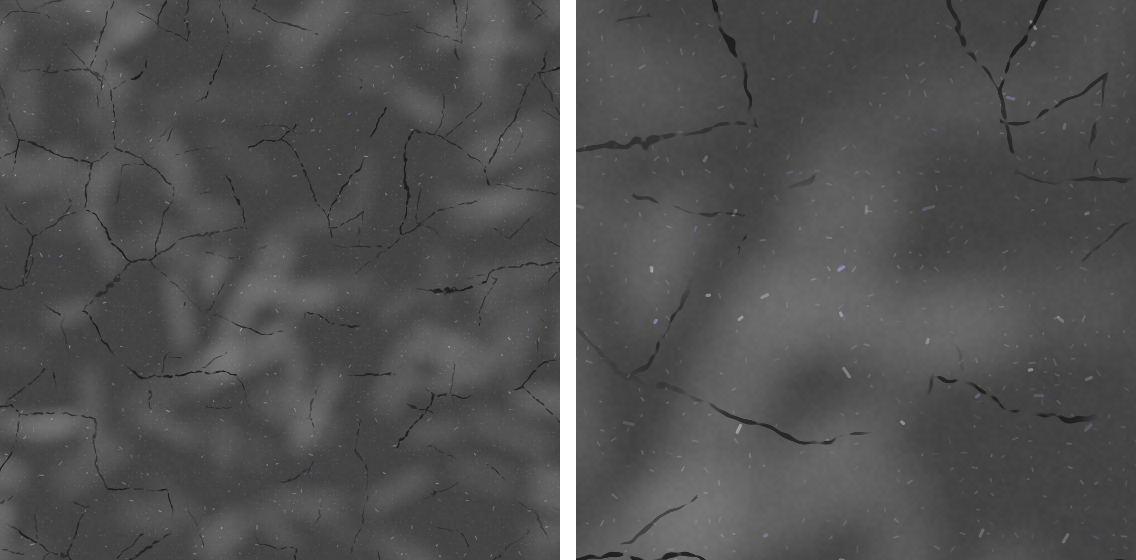
Left: the whole. Right: its middle third, enlarged.
A Shadertoy shader for this texture:

```glsl
float hash(vec2 p) {
    vec3 q = fract(vec3(p.xyx) * 0.1031);
    q += dot(q, q.yzx + 33.33);
    return fract((q.x + q.y) * q.z);
}

vec2 hash2(vec2 p) {
    return vec2(hash(p), hash(p + 71.7));
}

float noise(vec2 p) {
    vec2 cell = floor(p), f = fract(p);
    f = f * f * (3.0 - 2.0 * f);
    float low = mix(hash(cell), hash(cell + vec2(1, 0)), f.x);
    float high = mix(hash(cell + vec2(0, 1)), hash(cell + vec2(1, 1)), f.x);
    return mix(low, high, f.y);
}

vec2 noise2(vec2 p) {
    return vec2(noise(p), noise(p + 37.3)) - 0.5;
}

vec2 rotate(vec2 p, float angle) {
    float c = cos(angle), s = sin(angle);
    return vec2(c * p.x + s * p.y, c * p.y - s * p.x);
}

// Soft brushed smudges, mostly lying near the horizontal
float smudges(vec2 uv, float scale, float seed) {
    vec2 p = uv * scale + seed;
    vec2 home = floor(p);
    float light = 0.0;
    for (int y = -1; y <= 1; y++)
    for (int x = -1; x <= 1; x++) {
        vec2 id = home + vec2(x, y);
        vec2 rnd = hash2(id + 5.3);
        vec2 d = p - id - hash2(id);
        float tilt = (hash(id + 9.1) - 0.5) * (rnd.x < 0.65 ? 1.3 : 4.2);
        d = abs(rotate(d, tilt));
        vec2 size = vec2(mix(0.25, 0.55, rnd.y), mix(0.11, 0.23, hash(id + 2.9)));
        float body = 1.0 - smoothstep(size.x - 0.22, size.x + 0.28, d.x);
        body *= 1.0 - smoothstep(size.y - 0.15, size.y + 0.17, d.y);
        float clump = smoothstep(0.2, 0.6, noise(id / scale * 3.5 + 4.0));
        light += body * mix(0.03, 0.15, hash(id + 13.7)) * clump;
    }
    return light;
}

// Jagged cracks along a random choice of Voronoi borders
float cracks(vec2 uv, float scale, float kept, float width, float px) {
    vec2 bent = uv + 0.030 * noise2(uv * 11.0) + 0.010 * noise2(uv * 42.0)
              + 0.0035 * noise2(uv * 140.0);
    vec2 p = bent * scale + 3.0;
    vec2 home = floor(p), nearId = home, nearest = vec2(8.0);
    for (int y = -1; y <= 1; y++)
    for (int x = -1; x <= 1; x++) {
        vec2 id = home + vec2(x, y);
        vec2 d = id + hash2(id) - p;
        if (dot(d, d) < dot(nearest, nearest)) { nearest = d; nearId = id; }
    }
    float ragged = noise(uv * 190.0 + 8.0);
    float halfWidth = width * (0.35 + 1.1 * ragged);
    float ink = 0.0;
    for (int y = -2; y <= 2; y++)
    for (int x = -2; x <= 2; x++) {
        vec2 id = nearId + vec2(x, y);
        if (x == 0 && y == 0) continue;
        float pick = fract(hash(id + 17.0) + hash(nearId + 17.0));
        if (pick > kept) continue;
        vec2 d = id + hash2(id) - p;
        float border = dot(0.5 * (nearest + d), normalize(d - nearest)) / scale;
        float strength = mix(1.0, 0.45, pick / kept);
        ink = max(ink, strength * (1.0 - smoothstep(halfWidth - 0.5 * px, halfWidth + 0.7 * px, border)));
    }
    float fade = smoothstep(0.22, 0.5, noise(uv * 15.0 + 21.0));
    return ink * fade * smoothstep(0.1, 0.45, ragged);
}

// Tiny slanted flecks; x holds brightness, y marks the bluish ones
vec2 flecks(vec2 uv, float scale, float share, float thickness, float px) {
    vec2 p = uv * scale;
    vec2 id = floor(p);
    vec2 rnd = hash2(id + 41.0);
    float crowd = 0.4 + 1.2 * noise(uv * 9.0 + 2.0);
    vec2 d = (fract(p) - 0.3 - 0.4 * hash2(id)) / scale;
    d = rotate(d, 3.14 * hash(id + 3.3));
    float halfLength = mix(0.04, 0.22, rnd.y * rnd.y) / scale;
    d.x -= clamp(d.x, -halfLength, halfLength);
    float shape = 1.0 - smoothstep(thickness - 0.5 * px, thickness + 0.6 * px, length(d));
    float shown = step(rnd.x, share * crowd);
    return vec2(shape * shown * mix(0.3, 1.0, hash(id + 6.1)), step(0.72, hash(id + 8.8)));
}

void mainImage(out vec4 fragColor, in vec2 fragCoord) {
    vec2 uv = fragCoord / iResolution.xy;
    float px = 1.0 / min(iResolution.x, iResolution.y);
    vec3 asphalt = vec3(0.264, 0.264, 0.267);
    vec3 crackColor = vec3(0.085);
    vec3 paleFleck = vec3(0.25);
    vec3 blueFleck = vec3(0.17, 0.18, 0.30);

    // Worn ground
    float light = smudges(uv, 7.0, 0.0) + smudges(uv, 7.6, 31.4);
    light = 0.24 * (1.0 - exp(-light / 0.20));
    vec3 color = asphalt + light;
    color += 0.018 * (noise(uv * 420.0) - 0.5) + 0.012 * (noise(uv * 160.0) - 0.5);

    // Grit in two sizes
    vec2 fine = flecks(uv, 125.0, 0.26, 0.0005, px);
    vec2 coarse = flecks(uv + 0.37, 62.0, 0.10, 0.0009, px);
    color += 0.45 * fine.x * mix(paleFleck, blueFleck, fine.y);
    color += coarse.x * mix(paleFleck, blueFleck, coarse.y);

    // Main fractures and hairlines
    float ink = cracks(uv, 7.0, 0.62, 0.0013, px);
    ink = max(ink, 0.75 * cracks(uv + 5.2, 13.0, 0.20, 0.0009, px));
    color = mix(color, crackColor, 0.9 * ink);

    fragColor = vec4(color, 1.0);
}
```
